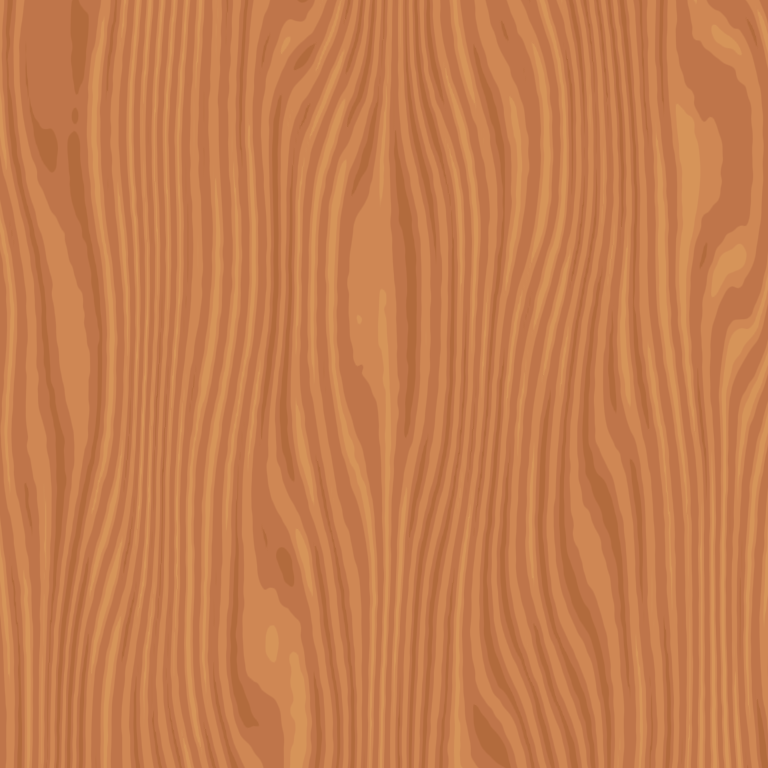
Reproduce this texture procedurally as a WebGL 2 fragment shader.

```glsl
#version 300 es
precision highp float;
// Flat-toned wood grain: vertical contour stripes bending around long knots.

uniform vec2 u_resolution;
out vec4 fragColor;

float hash(vec2 p) {
    vec3 q = fract(vec3(p.xyx) * vec3(0.1031, 0.1030, 0.0973));
    q += dot(q, q.yzx + 33.33);
    return fract((q.x + q.y) * q.z);
}

float ease(float t) {
    return t * t * t * (t * (t * 6.0 - 15.0) + 10.0);
}

// Smooth values along one column; each column has its own vertical offset.
float columnNoise(float column, float y) {
    y += 17.0 * hash(vec2(column, 91.0));
    float cell = floor(y);
    return mix(hash(vec2(column, cell)), hash(vec2(column, cell + 1.0)), ease(y - cell));
}

// Noise from -1 to 1 without rows aligned across columns.
float grainNoise(vec2 p) {
    float column = floor(p.x);
    float n = mix(columnNoise(column, p.y), columnNoise(column + 1.0, p.y), ease(p.x - column));
    return 2.0 * n - 1.0;
}

// Growth ring height: an even slope across the board, warped into knots.
float ringHeight(vec2 p) {
    p.x += 0.010 * grainNoise(vec2(p.x * 3.0 + 70.0, p.y * 4.0));
    float height = 39.0 * p.x;
    height += 2.5 * grainNoise(p * vec2(7.0, 2.1) + vec2(12.0, 5.0));
    height += 0.55 * grainNoise(p * vec2(14.0, 3.6) + vec2(140.0, 9.0));
    height += 0.035 * grainNoise(p * vec2(80.0, 55.0) + vec2(310.0, 3.0));
    return height;
}

void main() {
    vec2 p = gl_FragCoord.xy / u_resolution;

    // Stripe tone, varied by long thin streaks
    float tone = sin(6.2832 * ringHeight(p));
    tone += 0.48 * grainNoise(p * vec2(48.0, 3.2) + vec2(500.0, 2.0));
    tone += 0.28 * grainNoise(p * vec2(20.0, 2.4) + vec2(700.0, 8.0));

    // Four flat tones with smoothed edges
    float edge = clamp(0.8 * fwidth(tone), 0.01, 0.5);
    vec3 color = vec3(0.70, 0.42, 0.24);
    color = mix(color, vec3(0.75, 0.46, 0.29), smoothstep(-edge, edge, tone + 1.02));
    color = mix(color, vec3(0.81, 0.53, 0.33), smoothstep(-edge, edge, tone - 0.15));
    color = mix(color, vec3(0.84, 0.58, 0.35), smoothstep(-edge, edge, tone - 1.06));
    fragColor = vec4(color, 1.0);
}
```
